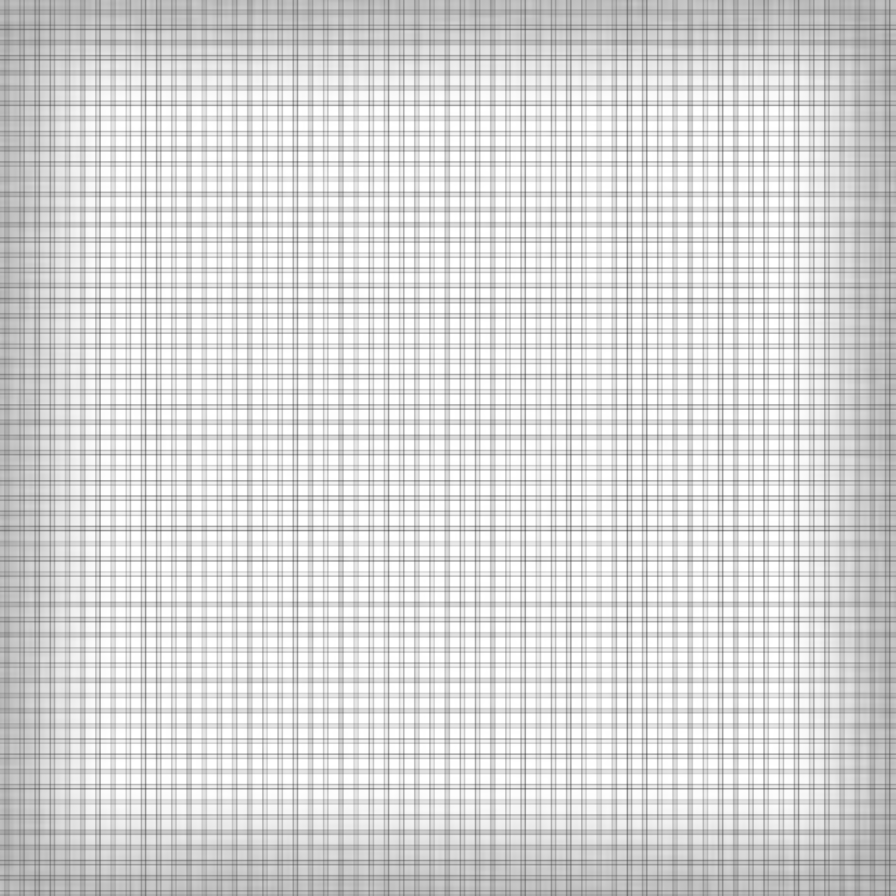
Give the GLSL for this pattern, as a WebGL 2 fragment shader.

```glsl
#version 300 es
precision highp float;

#define REPEATS 59.0
#define PHASE vec2(0.05, 0.30)
#define PAIR_OFFSET 0.14
#define LINE_HALF_WIDTH 0.038
#define LINE_DARKNESS 0.32
#define BAND_DARKNESS 0.115
#define THREAD_BLUR 0.07
#define STREAK_AMOUNT 0.04
#define VIGNETTE_WIDTH 0.13
#define VIGNETTE_DARKNESS 0.27
#define PAPER vec3(0.998)

uniform vec2 u_resolution;
out vec4 fragColor;

float hash(vec2 p) {
    vec3 q = fract(vec3(p.xyx) * 0.1031);
    q += dot(q, q.yzx + 33.33);
    return fract((q.x + q.y) * q.z);
}

float valueNoise(vec2 p) {
    vec2 i = floor(p);
    vec2 f = fract(p);
    f = f * f * (3.0 - 2.0 * f);
    float low = mix(hash(i), hash(i + vec2(1.0, 0.0)), f.x);
    float high = mix(hash(i + vec2(0.0, 1.0)), hash(i + vec2(1.0)), f.x);
    return mix(low, high, f.y);
}

// Share of a soft sampling window covered by a stripe
float stripe(float offset, float halfWidth, float window) {
    float right = clamp(offset + 0.5 * window, -halfWidth, halfWidth);
    float left = clamp(offset - 0.5 * window, -halfWidth, halfWidth);
    return (right - left) / window;
}

// Light passing one set of parallel threads; along runs down their length
float threads(float across, float along, float phase, float seed, float pixel) {
    float cell = across * REPEATS + phase;
    float id = floor(cell);
    float x = fract(cell) - 0.5;
    float window = length(vec2(pixel, THREAD_BLUR));

    // Each repeat is either a pair of lines or a soft wide band
    float softness = smoothstep(0.5, 0.8, hash(vec2(id, seed)));
    float strength = mix(0.7, 1.15, hash(vec2(id, seed + 7.0)));
    float balance = mix(0.65, 1.35, hash(vec2(id, seed + 13.0)));
    float wear = mix(0.92, 1.08, valueNoise(vec2(along * 45.0, id + seed)));

    float pair = balance * stripe(x + PAIR_OFFSET, LINE_HALF_WIDTH, window)
               + (2.0 - balance) * stripe(x - PAIR_OFFSET, LINE_HALF_WIDTH, window);
    float band = stripe(x, PAIR_OFFSET + LINE_HALF_WIDTH, window);

    float lineInk = LINE_DARKNESS * pair * mix(1.0, 0.35, softness);
    float bandInk = BAND_DARKNESS * band * mix(0.5, 1.1, softness);
    return 1.0 - clamp((lineInk + bandInk) * strength * wear, 0.0, 0.8);
}

void main() {
    vec2 uv = gl_FragCoord.xy / u_resolution;
    vec2 pixel = REPEATS / u_resolution;

    // Woven grid
    float weave = threads(uv.x, uv.y, PHASE.x, 3.0, pixel.x)
                * threads(uv.y, uv.x, PHASE.y, 41.0, pixel.y);

    // Rounded shading towards the borders
    vec2 border = max(abs(uv - 0.5) - (0.5 - VIGNETTE_WIDTH), 0.0) / VIGNETTE_WIDTH;
    float shade = smoothstep(0.0, 1.2, length(border));

    // Fine fibres in both directions, clearest in the shaded border
    float fibre = valueNoise(vec2(uv.x * 24.0, uv.y * 230.0))
                + valueNoise(vec2(uv.x * 230.0, uv.y * 24.0) + 71.0) - 1.0;
    float streaks = 1.0 + STREAK_AMOUNT * fibre * mix(0.15, 1.5, shade);

    // Threads fade a little where the border darkens
    weave = mix(weave, 1.0, 0.25 * shade);
    vec3 color = PAPER * weave * streaks * (1.0 - VIGNETTE_DARKNESS * shade);
    fragColor = vec4(clamp(color, 0.0, 1.0), 1.0);
}
```
